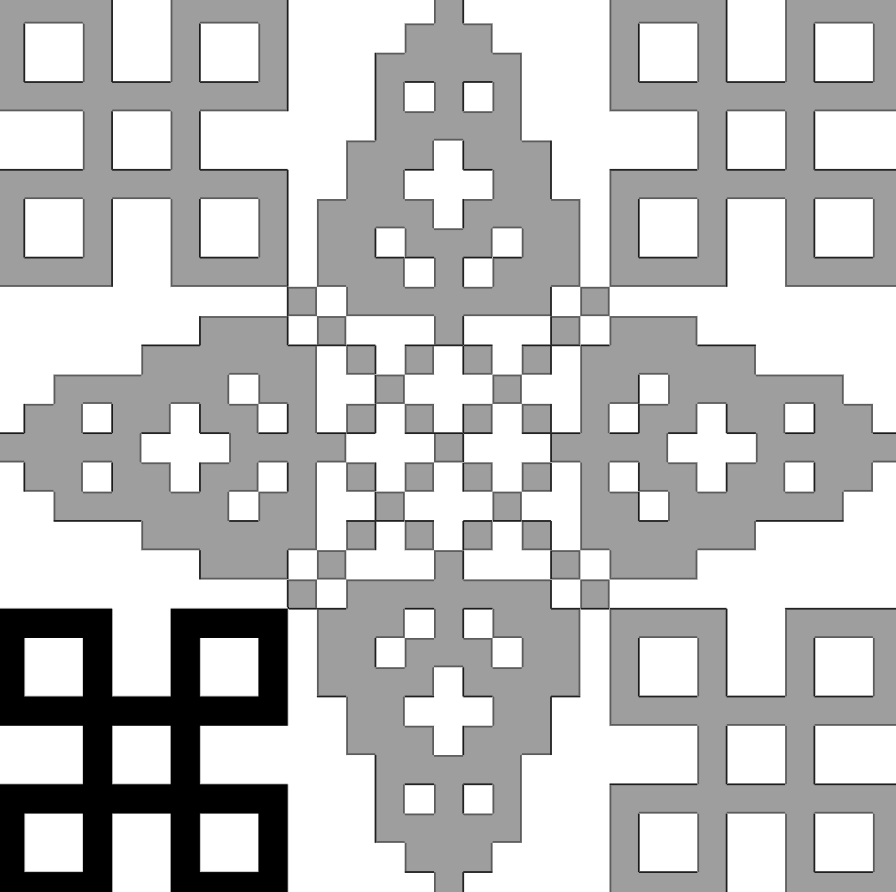
Write a Shadertoy shader that draws this pattern.

```glsl
// 1.0 where a grid cell belongs to the motif
float filled(vec2 cell) {
    vec2 a = abs(cell);
    float major = max(a.x, a.y), minor = min(a.x, a.y);

    // diagonal lattice in the centre, with one linking square per corner
    if (major < 4.5 || minor == 5.0) {
        bool diagonal = mod(a.x + a.y, 4.0) < 0.5 || mod(major - minor, 4.0) < 0.5;
        return diagonal && major < 5.5 ? 1.0 : 0.0;
    }

    // interlocked square rings in the corners
    if (minor > 5.5) {
        vec2 q = abs(a - 10.5), r = abs(q - 3.0);
        bool outerRing = max(r.x, r.y) == 1.5;
        bool middleRing = max(q.x, q.y) == 1.5;
        return outerRing || middleRing ? 1.0 : 0.0;
    }

    // stepped arm with a cross and small windows cut out
    float halfWidth = 4.0 - step(9.0, major) - step(11.0, major)
                    - step(14.0, major) - step(15.0, major);
    if (major == 5.0) halfWidth = 3.0;
    bool cross = abs(major - 9.0) + minor < 1.5;
    bool window = (major == 12.0 && minor == 1.0)
               || (major == 7.0 && minor == 2.0)
               || (major == 6.0 && minor == 1.0);
    return minor <= halfWidth && !cross && !window ? 1.0 : 0.0;
}

// darkness of the outline between two neighbours; every third grid line is heavy
float outline(float d, float low, float high, float index, float pixel) {
    bool heavy = mod(index, 3.0) < 0.5;
    float offset = heavy ? 0.0 : 0.03 * (low - high);
    float cover = clamp((0.03 - abs(d + offset)) / pixel + 0.5, 0.0, 1.0);
    return cover * abs(low - high) * (heavy ? 0.85 : 0.42);
}

void mainImage(out vec4 fragColor, in vec2 fragCoord) {
    float pixel = 30.62 / iResolution.x;
    vec2 p = (fragCoord - vec2(0.5007, 0.498) * iResolution.xy) * pixel;

    // four cells around the nearest grid crossing
    vec2 base = floor(p);
    vec2 d = p - base - 0.5;
    vec2 t = clamp(d / pixel + 0.5, 0.0, 1.0);
    float f00 = filled(base);
    float f10 = filled(base + vec2(1, 0));
    float f01 = filled(base + vec2(0, 1));
    float f11 = filled(base + vec2(1, 1));
    float left = mix(f00, f01, t.y), right = mix(f10, f11, t.y);
    float below = mix(f00, f10, t.x), above = mix(f01, f11, t.x);

    // the lower left corner is black, the rest grey
    bool blackCorner = max(p.x, p.y) < -5.45;
    vec3 ink = vec3(blackCorner ? 0.0 : 0.62);
    vec3 color = mix(vec3(1.0), ink, mix(left, right, t.x));

    float line = max(outline(d.x, left, right, base.x, pixel),
                     outline(d.y, below, above, base.y, pixel));
    if (blackCorner) line *= 0.3;
    fragColor = vec4(color * (1.0 - line), 1.0);
}
```
